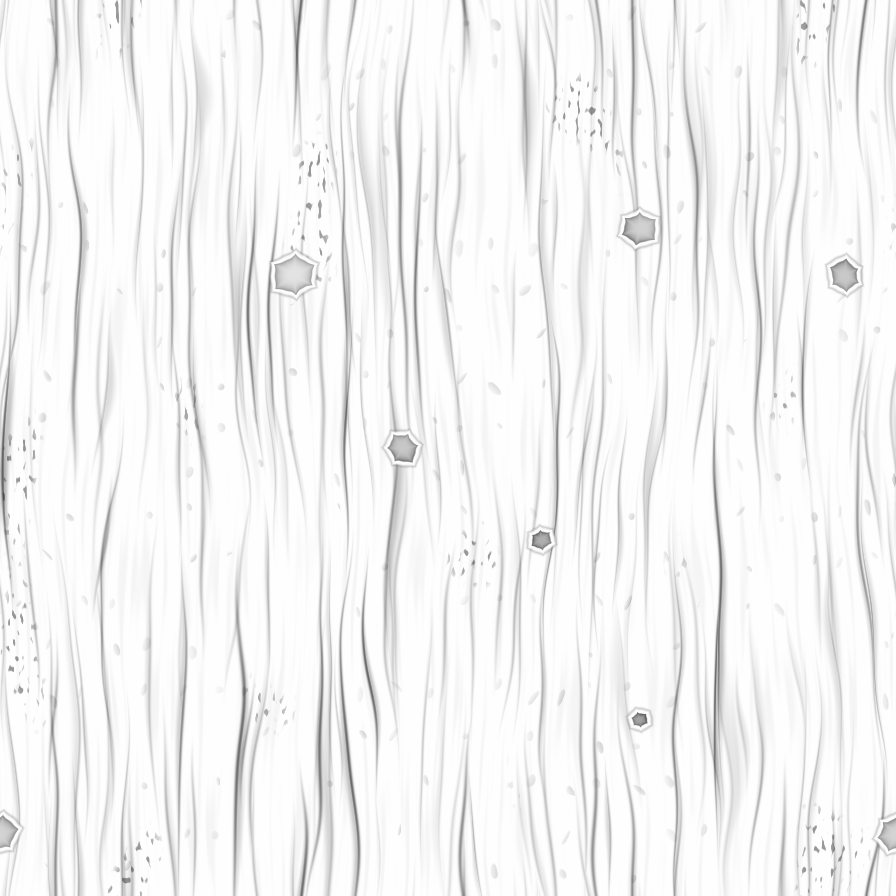
Write a Shadertoy shader that draws this texture map.

```glsl
#define PAPER 0.995
#define CRACK_CELLS vec2(17.0, 3.0)
#define CRACK_INK 0.60
#define HAIR_CELLS vec2(25.0, 5.0)
#define HAIR_INK 0.30
#define BLADE_CELLS vec2(7.0, 4.0)
#define BLADE_INK 0.24
#define FLECK_CELLS vec2(26.0, 20.0)
#define FLECK_INK 0.17
#define KNOT_CELLS 3.0
#define GRAIN_INK 0.035
#define WARP 0.026

const float TAU = 6.2831853;

vec4 hash4(vec2 p) {
    vec4 q = fract(p.xyxy * vec4(0.1031, 0.1030, 0.0973, 0.1099));
    q += dot(q, q.wzxy + 33.33);
    return fract((q.xxyz + q.yzzw) * q.zywx);
}

// Gradient noise that repeats after a whole number of cells
float corner(vec2 cell, vec2 offset, vec2 period) {
    float angle = TAU * hash4(mod(cell, period) + 3.0).x;
    return dot(vec2(cos(angle), sin(angle)), offset);
}

float gradientNoise(vec2 p, vec2 period) {
    p *= period;
    vec2 i = floor(p), f = p - i, e = vec2(1.0, 0.0);
    vec2 u = f * f * f * (f * (f * 6.0 - 15.0) + 10.0);
    return mix(mix(corner(i, f, period), corner(i + e, f - e, period), u.x),
               mix(corner(i + e.yx, f - e.yx, period), corner(i + 1.0, f - 1.0, period), u.x), u.y);
}

// Tapered upright strokes: a thin dark line with a soft shade on one side
float strokes(vec2 p, vec2 cells, float core, float halo, float haloInk, float seed) {
    float ink = 0.0;
    for (int j = -1; j <= 1; j++)
    for (int i = -1; i <= 1; i++) {
        vec2 id = floor(p * cells) + vec2(i, j);
        vec4 a = hash4(mod(id, cells) + seed);
        vec4 b = hash4(mod(id, cells) + seed + 57.0);
        vec2 centre = (id + a.xy) / cells;
        float t = (p.y - centre.y) * cells.y / mix(0.4, 0.97, a.z);
        float taper = max(1.0 - t * t, 0.0);
        float bend = 0.005 * sin(TAU * (2.0 * p.y + b.w)) + 0.0015 * sin(TAU * (6.0 * p.y + a.w))
                   + (0.45 - b.z) * 0.012 * t;
        float d = (p.x - centre.x - bend) * (b.x < 0.5 ? -1.0 : 1.0);
        float width = core * mix(0.7, 1.3, b.y) * (0.4 + 0.6 * taper);
        float reach = halo * taper * (0.3 + b.z) * (0.75 + 0.4 * sin(4.0 * t + 9.0 * b.w)) + width;
        float line = exp(-d * d / (width * width));
        float shade = smoothstep(-width, width, d) * (1.0 - smoothstep(0.15, 1.0, d / reach));
        ink = max(ink, mix(0.3, 1.0, a.w) * sqrt(taper) * taper * max(line, haloInk * shade));
    }
    return ink;
}

// Small ragged ovals, gathered in loose groups
float flecks(vec2 p) {
    vec2 id = floor(p * FLECK_CELLS);
    vec4 a = hash4(mod(id, FLECK_CELLS) + 311.0), b = hash4(mod(id, FLECK_CELLS) + 409.0);
    vec2 q = p - (id + 0.3 + 0.4 * a.xy) / FLECK_CELLS;
    float angle = (a.z - 0.5) * 1.5, c = cos(angle), s = sin(angle);
    q = mat2(c, -s, s, c) * q / mix(vec2(0.002, 0.004), vec2(0.005, 0.010), b.xy);
    float shape = length(q) + 0.7 * gradientNoise(p, vec2(90.0, 60.0));
    float group = 0.36 + 0.9 * gradientNoise(p, vec2(5.0, 4.0));
    float body = 1.0 - smoothstep(0.65, 1.05, shape);
    return step(b.z, group) * body * mix(0.35, 1.0, b.w) * clamp(0.65 + 0.4 * q.x, 0.2, 1.0);
}

// Cusped knots: x is their ink, y the area they clear of cracks
vec2 knots(vec2 p, float pixel) {
    p += vec2(0.13, 0.05);
    vec2 id = floor(p * KNOT_CELLS);
    vec4 a = hash4(mod(id, KNOT_CELLS) + 523.0), b = hash4(mod(id, KNOT_CELLS) + 617.0);
    vec2 q = p - (id + 0.2 + 0.6 * a.xy) / KNOT_CELLS;
    float radius = mix(0.008, 0.024, a.z);
    float angle = atan(q.y, q.x) + TAU * a.w;
    float cusp = 1.0 - abs(sin(3.0 * angle + 0.4 * sin(angle)));
    float edge = radius * (0.88 + 0.22 * cusp * cusp + 0.07 * sin(2.0 * angle + TAU * b.x));
    float d = length(q) - edge;
    float inside = 1.0 - smoothstep(-pixel, pixel, d);
    float depth = length(q - radius * 0.25 * (b.yz - 0.5)) / edge;
    float fill = mix(0.36, 0.07, a.z) + 0.2 * pow(depth, 3.0) + 0.14 * exp(-abs(d) / 0.0015);
    float ring = (d - 0.0055) / 0.0016;
    float outline = 0.17 * exp(-ring * ring);
    float present = step(b.w, 0.9);
    return present * vec2(fill * inside + outline, 1.0 - smoothstep(0.003, 0.007, d));
}

void mainImage(out vec4 fragColor, in vec2 fragCoord) {
    vec2 uv = fragCoord / iResolution.y;
    float pixel = 1.0 / iResolution.y;

    // Shared sway makes neighbouring lines converge and part
    vec2 p = uv;
    p.x += WARP * gradientNoise(uv, vec2(5.0, 3.0)) + 0.35 * WARP * gradientNoise(uv, vec2(11.0, 7.0));

    float crack = CRACK_INK * strokes(p, CRACK_CELLS, 0.0019, 0.0085, 0.42, 11.0);
    float hair = HAIR_INK * strokes(p, HAIR_CELLS, 0.0016, 0.0055, 0.55, 137.0);
    float blade = BLADE_INK * strokes(p, BLADE_CELLS, 0.0018, 0.015, 0.6, 223.0);
    float fleck = FLECK_INK * flecks(p);

    // Faint fibres and rare patches of dark specks
    float grain = GRAIN_INK * smoothstep(0.05, 0.5, gradientNoise(p, vec2(150.0, 7.0)));
    float patches = smoothstep(0.30, 0.45, gradientNoise(uv + 0.37, vec2(9.0, 6.0)));
    float speck = 0.4 * patches * smoothstep(0.22, 0.42, gradientNoise(p, vec2(190.0, 85.0)));

    float light = (1.0 - crack) * (1.0 - hair) * (1.0 - blade) * (1.0 - fleck) * (1.0 - grain) * (1.0 - speck);
    vec2 knot = knots(uv, pixel);
    light = mix(light, 1.0, knot.y) * (1.0 - knot.x);
    fragColor = vec4(vec3(PAPER * light), 1.0);
}
```
